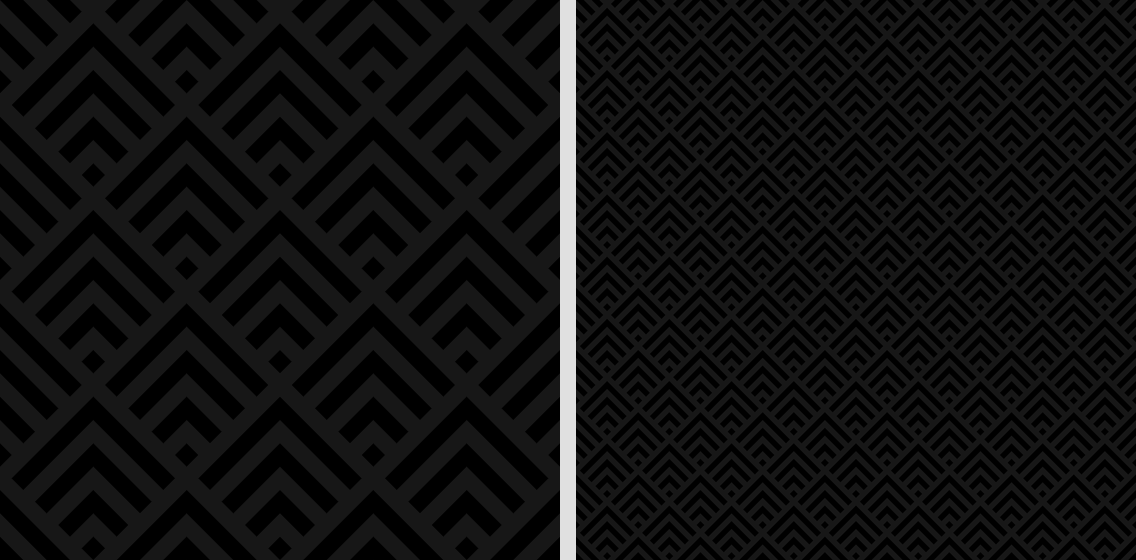
Left, the tile; right, the same tile 3 across and 3 down.
Reproduce this pattern procedurally as a WebGL 2 fragment shader.

```glsl
#version 300 es
precision highp float;
// Draws nested black chevrons in a staggered diamond lattice on charcoal.

uniform vec2 u_resolution;
out vec4 outColor;

const float REPEATS = 3.0;      // whole repeats across and down
const float BANDS = 8.0;        // equal bands along each diamond side
const float APEX_DROP = 0.125;  // top edge to first apex, in repeats
const vec3 CHARCOAL = vec3(0.092);
const vec3 BLACK = vec3(0.0);

// Diagonal coordinates inside one diamond, in bands from its top apex.
// Half the gap between diamonds lies on each side, from -0.5 to 7.5.
vec2 diamondCell(vec2 uv, float repeats, float bands) {
  float across = uv.x * repeats - 0.5;
  float down = (1.0 - uv.y) * repeats - APEX_DROP;
  vec2 diagonal = vec2(down + across, down - across);
  return fract(diagonal + 0.5 / bands) * bands - 0.5;
}

// Signed distance to bands one unit wide, starting at every even number.
float stripeDistance(float t) {
  return abs(mod(t + 0.5, 2.0) - 1.0) - 0.5;
}

// Stripes follow the two upper sides and are cut off along the lower ones.
float chevronDistance(vec2 cell, float bands) {
  float fromUpperSides = min(cell.x, cell.y);
  float pastLowerSides = max(cell.x, cell.y) - (bands - 1.0);
  return max(stripeDistance(fromUpperSides), pastLowerSides);
}

// Antialiased coverage of a shape, given the size of one pixel.
float coverage(float signedDistance, float pixel) {
  return clamp(0.5 - signedDistance / pixel, 0.0, 1.0);
}

void main() {
  vec2 uv = gl_FragCoord.xy / u_resolution;
  float pixel = REPEATS * BANDS * sqrt(2.0) / min(u_resolution.x, u_resolution.y);
  vec2 cell = diamondCell(uv, REPEATS, BANDS);
  float ink = coverage(chevronDistance(cell, BANDS), pixel);
  outColor = vec4(mix(CHARCOAL, BLACK, ink), 1.0);
}
```
